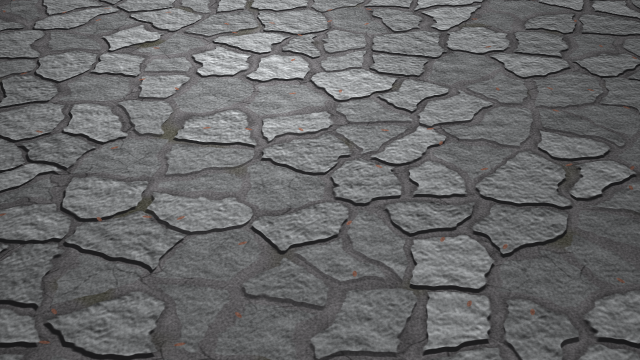
This texture is drawn by a Shadertoy shader. Its source:

```glsl
// Weathered flagstone paving seen in perspective, with gritty joints and fallen leaves.

const float HORIZON = 2.1;               // height of the vanishing line
const vec2 GROUND_SCALE = vec2(7.5, 25.0);
const float JITTER = 0.85;               // irregularity of the slab layout
const vec2 GAP = vec2(0.025, 0.10);      // narrowest and widest slab inset
const vec2 LIP = vec2(0.012, 0.085);     // offset of the shadowed front face
const float STONE_TONE = 0.475;
const float JOINT_TONE = 0.365;
const float RELIEF_GAIN = 0.50;
const float GRAIN = 0.13;
const float LEAF_CHANCE = 0.20;
const vec2 GLOW_CENTRE = vec2(0.40, 0.82);
const vec3 STONE_TINT = vec3(0.985, 1.0, 1.01);
const vec3 JOINT_TINT = vec3(1.01, 0.99, 1.01);
const vec3 SHADOW_COLOUR = vec3(0.10, 0.10, 0.105);
const vec3 MOSS_COLOUR = vec3(0.25, 0.25, 0.19);
const vec3 LEAF_COLOUR = vec3(0.50, 0.33, 0.27);

vec2 hash2(vec2 p) {
    vec3 q = fract(p.xyx * vec3(0.1031, 0.1030, 0.0973));
    q += dot(q, q.yzx + 33.33);
    return fract((q.xx + q.yz) * q.zy);
}

float cornerSlope(vec2 cell, vec2 offset) {
    return dot(hash2(cell) * 2.0 - 1.0, offset);
}

// Gradient noise, roughly -0.7 to 0.7
float noise(vec2 p) {
    vec2 c = floor(p), f = fract(p);
    vec2 u = f * f * f * (f * (f * 6.0 - 15.0) + 10.0);
    vec2 e = vec2(1.0, 0.0);
    return mix(mix(cornerSlope(c, f), cornerSlope(c + e, f - e), u.x),
               mix(cornerSlope(c + e.yx, f - e.yx), cornerSlope(c + 1.0, f - 1.0), u.x), u.y);
}

// Voronoi cell: distance to its border, then its id
vec3 voronoi(vec2 p) {
    vec2 cell = floor(p), f = fract(p), nearest = vec2(0.0), id = cell;
    float best = 8.0, border = 8.0;
    for (int j = -1; j <= 1; j++)
    for (int i = -1; i <= 1; i++) {
        vec2 g = vec2(i, j);
        vec2 r = g + 0.5 + JITTER * (hash2(cell + g) - 0.5) - f;
        if (dot(r, r) < best) { best = dot(r, r); nearest = r; id = cell + g; }
    }
    for (int j = -2; j <= 2; j++)
    for (int i = -2; i <= 2; i++) {
        vec2 g = vec2(i, j);
        vec2 r = g + 0.5 + JITTER * (hash2(cell + g) - 0.5) - f;
        vec2 d = r - nearest;
        if (dot(d, d) > 1e-5) border = min(border, dot(0.5 * (nearest + r), normalize(d)));
    }
    return vec3(border, id);
}

vec2 warp(vec2 p) {
    return p + 0.28 * vec2(noise(p * 1.6), noise(p * 1.6 + 19.0))
             + 0.07 * vec2(noise(p * 5.0 + 7.0), noise(p * 5.0 + 31.0));
}

// Slab: depth inside its outline, how far it stands proud, tone variation
vec3 slab(vec2 p) {
    vec3 v = voronoi(warp(p));
    vec2 h = hash2(v.yz + 7.0);
    float inset = mix(GAP.x, GAP.y, h.x) + 0.035 * noise(p * 9.0);
    return vec3(v.x - inset, smoothstep(0.15, 0.5, h.y), hash2(v.yz + 53.0).x - 0.5);
}

// Chiselled surface: sharp rims around shallow pits
float relief(vec2 p) {
    return 0.5 * noise(p * 4.5) - 0.5 * abs(noise(p * 9.0 + 3.0)) + 0.16 * noise(p * 23.0);
}

float leafMask(vec2 p) {
    vec2 q = p * 1.6, cell = floor(q), h = hash2(cell + 91.0);
    float turn = 6.2832 * hash2(cell + 17.0).x;
    vec2 d = fract(q) - 0.25 - 0.5 * h;
    d = mat2(cos(turn), -sin(turn), sin(turn), cos(turn)) * d;
    float shape = length(d / vec2(0.10, 0.042));
    return (1.0 - smoothstep(0.75, 1.1, shape)) * step(hash2(cell + 41.0).y, LEAF_CHANCE);
}

vec3 paving(vec2 uv, float aspect) {
    float depth = HORIZON - uv.y;
    vec2 p = GROUND_SCALE * vec2((uv.x - 0.5) * aspect, 1.0) / depth;
    vec3 here = slab(p), behind = slab(p + LIP);
    float inside = smoothstep(0.0, 0.025, here.x);
    float grain = GRAIN * (noise(p * vec2(34.0, 27.0)) + 0.6 * noise(p * 57.0));

    // Joints: grit, thin flakes and moss
    vec3 flake = voronoi(warp(p) * 2.6 + 5.0);
    float patchy = smoothstep(-0.1, 0.3, noise(p * 1.3 + 60.0));
    float crack = (1.0 - smoothstep(0.0, 0.06, flake.x)) * patchy;
    float jointTone = JOINT_TONE + 0.07 * (hash2(flake.yz).x - 0.5) * patchy
                    + 0.10 * noise(p * 3.0) + grain - 0.12 * crack;
    jointTone *= 1.0 - 0.2 * smoothstep(-0.08, 0.0, here.x) * here.y;
    vec3 joint = jointTone * JOINT_TINT;
    joint = mix(joint, MOSS_COLOUR + grain, 0.6 * smoothstep(0.2, 0.45, noise(p * 1.1 + 20.0)));

    // Slabs: relief lit from the far side, bright back rim
    float height = relief(p);
    float slope = height - relief(p + vec2(0.015, 0.05));
    float facing = clamp((here.x - behind.x) / LIP.y, -1.0, 1.0);
    float rim = 1.0 - smoothstep(0.0, 0.09, here.x);
    float stoneTone = STONE_TONE + 0.10 * here.z + RELIEF_GAIN * slope
                    + 0.14 * (height + 0.1) - 0.09 * facing * rim + 0.7 * grain;
    float sunkTone = jointTone + 0.03 + 0.2 * slope;
    vec3 stone = mix(sunkTone, stoneTone, 0.2 + 0.8 * here.y) * STONE_TINT;

    // Shadowed front faces and leaves
    vec3 colour = mix(joint, stone, inside);
    float frontFace = smoothstep(0.0, 0.03, behind.x) * behind.y * (1.0 - inside);
    colour = mix(colour, SHADOW_COLOUR, 0.92 * frontFace);
    colour = mix(colour, LEAF_COLOUR + grain, 0.85 * leafMask(p));

    // Sheen on the far middle, falling off to the sides
    vec2 toGlow = (uv - GLOW_CENTRE) * vec2(3.2, 2.3);
    float side = abs(uv.x - 0.5) * 2.0;
    return colour * (0.92 + 0.42 * exp(-dot(toGlow, toGlow)) - 0.15 * side * side * side);
}

void mainImage(out vec4 fragColor, in vec2 fragCoord) {
    float aspect = iResolution.x / iResolution.y;
    vec3 sum = vec3(0.0);
    for (int k = 0; k < 4; k++) {
        vec2 offset = vec2(k % 2, k / 2) * 0.5 - 0.25;
        sum += paving((fragCoord + offset) / iResolution.xy, aspect);
    }
    fragColor = vec4(clamp(sum * 0.25, 0.0, 1.0), 1.0);
}
```
